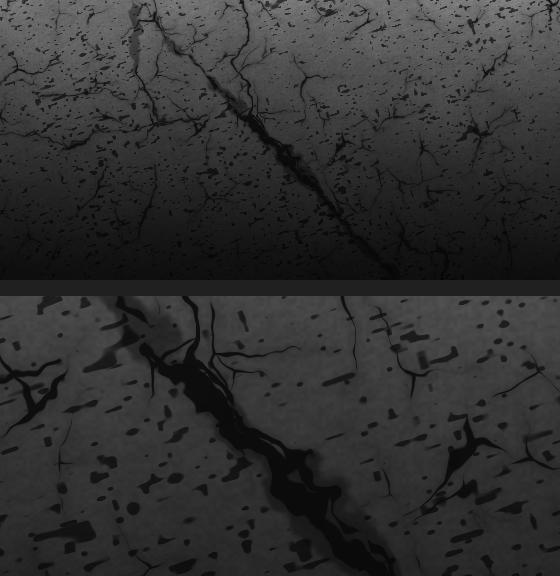
Top, the full canvas; bottom, a detail of the centre.
A WebGL 1 fragment shader for this texture:

```glsl
precision highp float;
// Dark weathered plaster: a vertical light falloff, pits, grain and branching cracks.
uniform vec2 u_resolution;

const float SHADE_BOTTOM = 0.06;
const float SHADE_TOP = 0.465;
const float FALLOFF = 1.35;
const float CRACK_SHADE = 0.045;
const float GRAIN = 0.22;
const float PIT_DEPTH = 0.6;
const float LARGE_CELL = 0.21;
const float SMALL_CELL = 0.12;

float hash(vec2 p) {
  return fract(sin(dot(p, vec2(127.1, 311.7))) * 43758.5453);
}

float noise(vec2 p) {
  vec2 i = floor(p), f = fract(p);
  f = f * f * (3.0 - 2.0 * f);
  return mix(mix(hash(i), hash(i + vec2(1, 0)), f.x),
             mix(hash(i + vec2(0, 1)), hash(i + vec2(1, 1)), f.x), f.y);
}

float fbm(vec2 p) {
  float sum = 0.0, amp = 0.533;
  for (int i = 0; i < 4; i++) {
    sum += amp * noise(p);
    p = mat2(1.6, 1.2, -1.2, 1.6) * p + 7.3;
    amp *= 0.5;
  }
  return sum;
}

vec2 noise2(vec2 p) {
  return vec2(noise(p), noise(p + 41.7)) - 0.5;
}

// Signed distance to a stroke whose half width runs from wa to wb.
float stroke(vec2 p, vec2 a, vec2 b, float wa, float wb) {
  vec2 ab = b - a;
  float h = clamp(dot(p - a, ab) / dot(ab, ab), 0.0, 1.0);
  return length(p - a - ab * h) - mix(wa, wb, h);
}

// Forked cracks, at most one per cell: an arm up, an arm down and a side arm.
float forks(vec2 p, float cell, float chance, float width, float seed) {
  float d = 1.0;
  vec2 home = floor(p / cell);
  for (int j = -1; j <= 1; j++) {
    for (int i = -1; i <= 1; i++) {
      vec2 id = home + vec2(i, j);
      vec2 key = id + seed;
      if (hash(key) > chance) continue;
      vec2 node = (id + 0.2 + 0.6 * vec2(hash(key + 3.1), hash(key + 5.7))) * cell;
      float w = width * (0.45 + 0.8 * hash(key + 9.2));
      for (int k = 0; k < 3; k++) {
        float r = hash(key + 13.3 * float(k + 1));
        float angle = 1.9 + 2.25 * float(k) + 1.3 * (r - 0.5);
        float reach = cell * (0.2 + 0.55 * hash(key + 17.9 * float(k + 1)));
        vec2 tip = node + reach * vec2(cos(angle), sin(angle));
        d = min(d, stroke(p, node, tip, w, -0.0015));
      }
    }
  }
  return d;
}

// The wide diagonal fracture and its twin strand.
float fracture(vec2 p) {
  float d = stroke(p, vec2(0.56, 0.94), vec2(0.9, 0.56), 0.0005, 0.004);
  d = min(d, stroke(p, vec2(0.9, 0.56), vec2(1.19, 0.24), 0.012, 0.008));
  d = min(d, stroke(p, vec2(1.19, 0.24), vec2(1.43, -0.02), 0.007, 0.004));
  return min(d, stroke(p, vec2(0.93, 0.56), vec2(1.18, 0.27), 0.004, 0.003));
}

// Long thin cracks leading to the fracture and across the left side.
float longCracks(vec2 p) {
  float d = stroke(p, vec2(0.86, 1.02), vec2(0.86, 0.77), 0.003, 0.003);
  d = min(d, stroke(p, vec2(0.86, 0.77), vec2(0.92, 0.56), 0.003, 0.005));
  d = min(d, stroke(p, vec2(-0.02, 0.52), vec2(0.31, 0.51), 0.002, 0.001));
  d = min(d, stroke(p, vec2(0.31, 0.51), vec2(0.73, 0.61), 0.001, 0.003));
  d = min(d, stroke(p, vec2(0.17, 0.67), vec2(0.43, 0.66), 0.002, 0.001));
  d = min(d, stroke(p, vec2(0.48, 0.76), vec2(0.6, 0.58), 0.004, 0.002));
  return min(d, stroke(p, vec2(0.55, 0.43), vec2(0.51, 0.17), 0.002, 0.004));
}

void main() {
  vec2 p = gl_FragCoord.xy / u_resolution.y;
  float aa = 1.0 / u_resolution.y;

  // Light, soft stains and fine grain
  float light = mix(SHADE_BOTTOM, SHADE_TOP, pow(p.y, FALLOFF));
  float stain = fbm(p * 5.0);
  light *= 0.86 + 0.24 * stain;
  vec2 slant = mat2(0.95, -0.31, 0.31, 0.95) * p;
  float grain = 0.6 * noise(p * 230.0) + 0.4 * noise(slant * vec2(60.0, 150.0));
  light *= 1.0 + GRAIN * (grain - 0.5);

  // Slanted pits, denser where the stain is strong
  float fine = noise(slant * vec2(75.0, 125.0));
  float coarse = noise(slant * vec2(34.0, 58.0) + 19.0);
  float limit = 0.98 - 0.28 * stain;
  float pits = max(smoothstep(limit - 0.06, limit + 0.06, fine),
                   smoothstep(limit + 0.03, limit + 0.11, coarse));
  light *= 1.0 - PIT_DEPTH * pits;

  // Jagged paths and ragged rims
  vec2 q = p + 0.06 * noise2(p * 9.0) + 0.026 * noise2(p * 27.0) + 0.009 * noise2(p * 75.0);
  float rim = 0.005 * (noise(p * 60.0) - 0.5);
  float main_d = fracture(q);
  float chance = mix(0.5, 0.8, smoothstep(0.9, 1.4, p.x));
  float d = min(main_d + 2.0 * rim, longCracks(q) + 0.5 * rim);
  d = min(d, forks(q, LARGE_CELL, chance, 0.0048, 2.0) + 0.6 * rim);
  d = min(d, forks(q + 0.07, SMALL_CELL, 0.42, 0.0025, 31.0) + 0.5 * rim);

  // Flaked plaster beside the fracture and in the upper left
  float flake = stroke(q, vec2(0.47, 1.05), vec2(0.47, 0.75), 0.018, 0.012);
  flake = min(flake, main_d - 0.012) + 0.05 * (fbm(p * 22.0) - 0.45);
  light *= 1.0 - 0.36 * (1.0 - smoothstep(-0.006, 0.006, flake));

  // Faint shadow, then the crack itself
  light *= 1.0 - 0.16 * exp(-max(d, 0.0) * 110.0);
  float crack = 1.0 - smoothstep(-aa, aa, d);
  light = mix(light, CRACK_SHADE * (0.6 + 0.6 * p.y), 0.92 * crack);
  gl_FragColor = vec4(vec3(light), 1.0);
}
```
